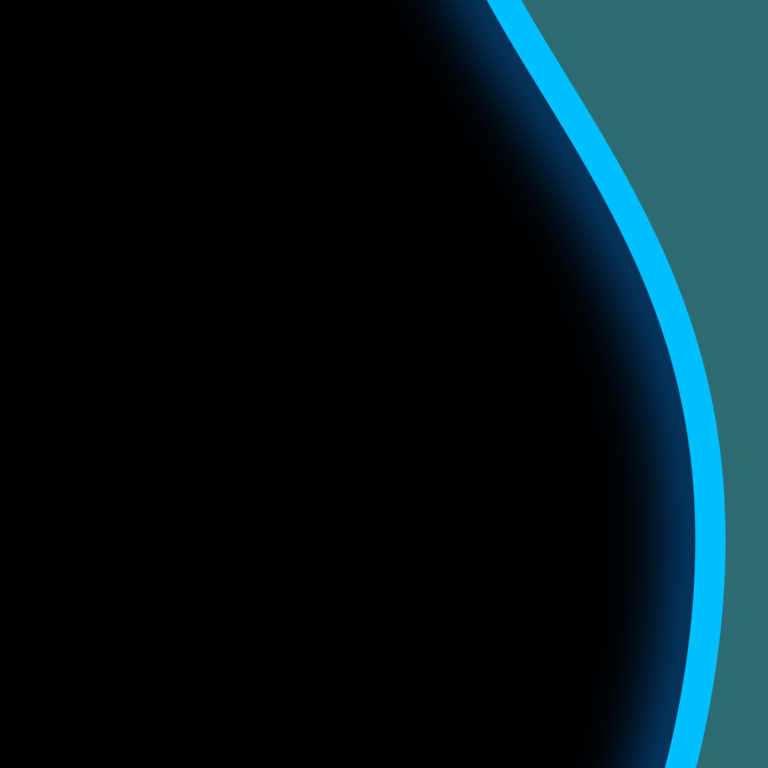
Reproduce this background procedurally as a WebGL 1 fragment shader.

```glsl
precision highp float;
// A bright cyan curve with a soft blue inner glow, between black and flat teal.

#define BULGE vec2(0.925, 0.297)
#define HALF_WIDTH 0.0197
#define GLOW_REACH 0.0585
#define TEAL vec3(0.175, 0.42, 0.45)
#define CYAN vec3(0.0, 0.75, 1.0)
#define GLOW vec3(0.02, 0.2, 0.36)

uniform vec2 u_resolution;

// Horizontal position of the curve's centre line at height y
float curveX(float y) {
  float u = y - BULGE.y;
  return BULGE.x - u * u * (0.5 + u * (0.273 + u * (0.0963 - 0.563 * u)));
}

// Derivative of curveX
float curveSlope(float y) {
  float u = y - BULGE.y;
  return -u * (1.0 + u * (0.819 + u * (0.385 - 2.815 * u)));
}

// Distance to the centre line: negative on the left, positive on the right
float curveDistance(vec2 p) {
  float y = p.y;
  for (int i = 0; i < 5; i++) {
    float slope = curveSlope(y);
    float stride = ((p.x - curveX(y)) * slope + p.y - y) / (1.0 + slope * slope);
    y = clamp(y + stride, -0.2, 1.2);
  }
  float side = p.x < curveX(p.y) ? -1.0 : 1.0;
  return side * length(p - vec2(curveX(y), y));
}

void main() {
  vec2 p = gl_FragCoord.xy / u_resolution;
  float pixel = 1.0 / min(u_resolution.x, u_resolution.y);
  float d = curveDistance(p);

  // Glow fading leftward into black
  float depth = max(-d - HALF_WIDTH, 0.0) / GLOW_REACH;
  vec3 color = GLOW * exp(-depth * depth);

  // Flat area on the right, then the line on top
  color = mix(color, TEAL, smoothstep(-pixel, pixel, d));
  float line = 1.0 - smoothstep(-pixel, pixel, abs(d) - HALF_WIDTH);
  color = mix(color, CYAN, line);

  gl_FragColor = vec4(color, 1.0);
}
```
